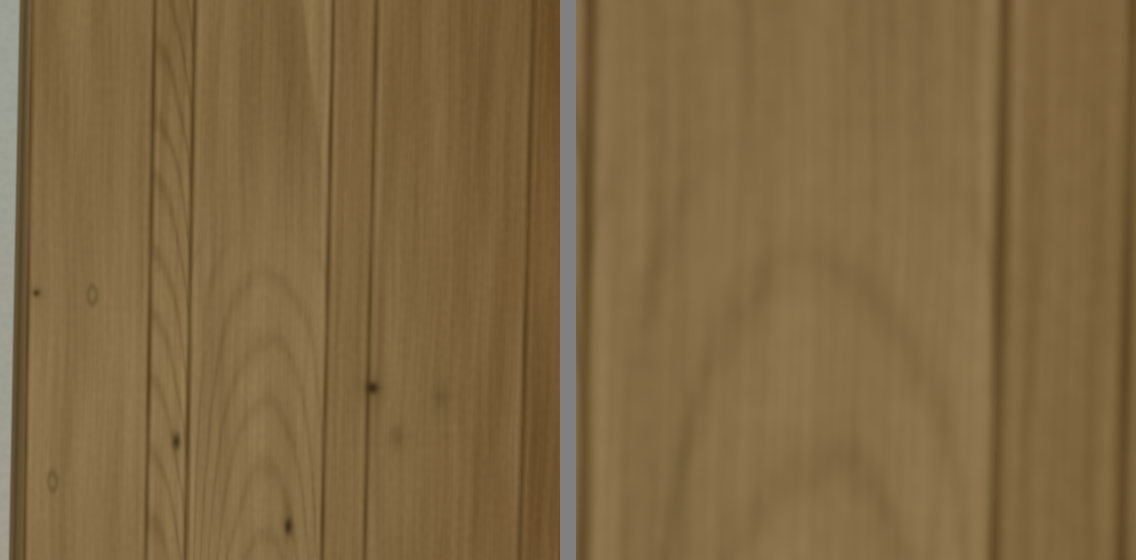
Left, the full canvas; right, a detail of the centre.
Reproduce this texture procedurally as a WebGL 1 fragment shader.

```glsl
precision highp float;
// Slanted brown timber cladding: wide and narrow boards, soft grooves, grain arches, knots and a pale wall edge.
uniform vec2 u_resolution;

const vec3 LIGHT_WOOD = vec3(0.515, 0.425, 0.275);
const vec3 TAN_WOOD = vec3(0.450, 0.350, 0.205);
const vec3 GROOVE = vec3(0.330, 0.245, 0.125);
const vec3 KNOT = vec3(0.215, 0.155, 0.075);
const vec3 TRIM = vec3(0.390, 0.325, 0.215);
const vec3 WALL = vec3(0.620, 0.615, 0.555);

vec2 hashGradient(vec2 cell) {
  float h = fract(sin(dot(cell, vec2(127.1, 311.7))) * 43758.55);
  return vec2(cos(h * 6.2832), sin(h * 6.2832));
}

// Gradient noise, roughly -0.7 to 0.7
float noise(vec2 p) {
  vec2 i = floor(p), f = fract(p);
  vec2 u = f * f * f * (f * (f * 6.0 - 15.0) + 10.0);
  float a = dot(hashGradient(i), f);
  float b = dot(hashGradient(i + vec2(1.0, 0.0)), f - vec2(1.0, 0.0));
  float c = dot(hashGradient(i + vec2(0.0, 1.0)), f - vec2(0.0, 1.0));
  float d = dot(hashGradient(i + 1.0), f - 1.0);
  return mix(mix(a, b, u.x), mix(c, d, u.x), u.y);
}

float softLine(float d, float width) {
  return exp(-d * d / (width * width));
}

float band(float x, float lo, float hi, float blur) {
  return smoothstep(lo - blur, lo + blur, x) - smoothstep(hi - blur, hi + blur, x);
}

// Nested growth rings: height of the apex, spacing and bend of the arches
float arches(vec2 p, float axis, float apex, float spacing, float bend) {
  float dx = p.x - axis;
  float height = p.y + bend * dx * dx + 0.025 * noise(p * vec2(24.0, 7.0));
  float ring = fract((height - apex) / spacing + 0.5) - 0.5;
  return softLine(ring, 0.17) - 0.3;
}

// Dark core inside a faint halo
float knot(vec2 p, vec2 centre, vec2 radius) {
  vec2 q = (p - centre) / radius;
  float d = dot(q, q);
  return exp(-d) + 0.16 * exp(-d * 0.12);
}

// Board index in x, position inside the wide-plus-narrow pair in y; pairs widen to the right
vec2 boardPair(float x) {
  float k = (sqrt(0.073984 + 0.064 * (x - 0.043)) - 0.272) / 0.032;
  return vec2(floor(k), fract(k));
}

vec3 woodTone(vec2 p, float pairIndex, float narrow) {
  float shade = smoothstep(0.55, 1.0, p.x) * 0.65 + 0.32 * smoothstep(0.45, 1.0, p.y);
  shade += 0.17 * narrow + 0.10 * smoothstep(0.25, 0.0, p.x);
  shade += 0.22 * step(1.5, pairIndex) + 0.25 * narrow * step(0.5, pairIndex);
  return mix(LIGHT_WOOD, TAN_WOOD, shade);
}

float grain(vec2 p, float seed) {
  float wave = 0.006 * noise(vec2(p.x * 9.0, p.y * 4.0) + seed);
  float x = p.x + wave;
  return 0.050 * noise(vec2(x * 22.0 + seed, p.y * 1.6))
       + 0.034 * noise(vec2(x * 75.0, p.y * 2.3 + seed))
       + 0.020 * noise(vec2(x * 170.0, p.y * 7.0))
       + 0.014 * noise(p * vec2(90.0, 70.0));
}

float knots(vec2 p) {
  float sum = 0.0;
  // Four small hard knots along a wandering curve
  for (int n = 0; n < 4; n++) {
    float i = float(n);
    vec2 c = vec2(0.065 + 0.275 * i - 0.025 * i * i,
                  0.477 - 0.265 * i + 0.0565 * i * (i - 1.0) + 0.0477 * i * (i - 1.0) * (i - 2.0));
    float inner = step(0.5, i) * step(i, 2.5);
    vec2 radius = vec2(0.0065, mix(0.0065, 0.014, inner)) + 0.0012 * i * (1.0 - inner);
    sum += knot(p, c, radius) * mix(0.60, 0.85, i / 3.0);
  }
  // Faint ringed knots on the left, smudges on the right
  for (int n = 0; n < 2; n++) {
    float i = float(n);
    vec2 q = (p - vec2(0.165 - 0.071 * i, 0.473 - 0.333 * i)) / vec2(0.011, 0.021);
    sum += 0.24 * softLine(length(q) - 0.7, 0.35);
    sum += 0.20 * knot(p, vec2(0.788 - 0.078 * i, 0.290 - 0.070 * i), vec2(0.014, 0.020));
  }
  return sum;
}

void main() {
  vec2 uv = gl_FragCoord.xy / u_resolution;
  // Straighten the lean of the boards
  vec2 p = vec2((uv.x - 0.013 * uv.y) / (1.0 + 0.013 * uv.y), uv.y);
  vec2 pair = boardPair(p.x);
  float split = 0.764 + 0.007 * pair.x * pair.x;
  float narrow = step(split, pair.y);
  vec3 color = woodTone(p, pair.x, narrow);

  // Grain, arched rings and the dark heart of the middle board
  float tone = grain(p, pair.x * 7.3 + narrow * 3.7);
  float middle = (1.0 - narrow) * band(pair.x, 0.5, 1.5, 0.1);
  float firstNarrow = narrow * band(pair.x, -0.5, 0.5, 0.1);
  float bend = 12.0 + 60.0 * max(0.5 - p.y, 0.0);
  tone -= 0.036 * middle * smoothstep(0.62, 0.48, p.y) * arches(p, 0.469, 0.51, 0.115, bend);
  tone -= 0.050 * firstNarrow * arches(p, 0.260, 0.56, 0.120, 50.0);
  float sliver = 0.585 - 0.115 * (p.y - 0.61) - 0.02 * p.y;
  float upper = smoothstep(0.55, 0.85, p.y);
  tone += middle * upper * (0.040 * smoothstep(-0.004, 0.004, p.x - sliver) - 0.024 * band(p.x, 0.405, sliver, 0.012));
  color += tone * vec3(1.0, 0.98, 0.85);

  // Grooves between boards, with a light lip beside each
  float scale = 0.272 + 0.032 * (pair.x + pair.y);
  float toSplit = (pair.y - split) * scale;
  float toPair = (pair.y - step(0.5, pair.y)) * scale;
  float seam = abs(toSplit) < abs(toPair) ? toSplit : toPair;
  float depth = 0.72 + 0.45 * noise(vec2(p.x * 9.0, p.y * 6.0));
  color += 0.022 * softLine(abs(seam) - 0.010, 0.004);
  color = mix(color, GROOVE, clamp(depth, 0.0, 1.0) * softLine(seam, 0.0042));
  color = mix(color, KNOT, clamp(knots(uv), 0.0, 0.9));

  // Edge trim and pale wall at the left
  float wallEdge = 0.016 + 0.006 * p.y;
  vec3 trim = TRIM - 0.06 * softLine(p.x - wallEdge - 0.010, 0.004) + 0.3 * tone;
  color = mix(trim, color, smoothstep(0.036, 0.043, p.x));
  vec3 wall = WALL + vec3(-0.01, 0.01, 0.025) * p.y + 0.02 * noise(uv * vec2(60.0, 90.0));
  color = mix(wall, color, smoothstep(wallEdge - 0.003, wallEdge + 0.003, p.x));
  gl_FragColor = vec4(color, 1.0);
}
```
